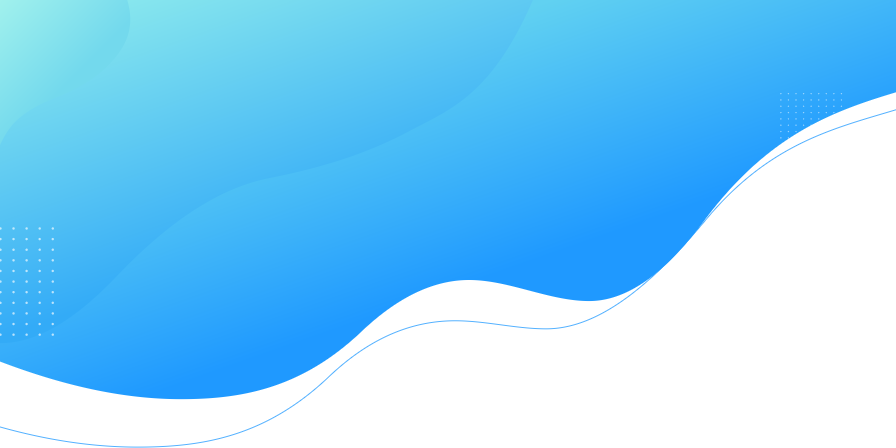
Write a WebGL 1 fragment shader that draws this background.

```glsl
precision highp float;
// Layered blue waves over a white ground, with a thin echo line and two dot grids.
// Each wave is a chain of cubic spans through knots (position, height, slope);
// the layers are tilted linear gradients. Space: x 0..2, y 0..1 measured downward.

uniform vec2 u_resolution;

const vec3 WHITE = vec3(1.0);
const vec3 LINE_BLUE = vec3(0.32, 0.69, 1.0);
const vec3 DEEP_BLUE = vec3(0.12, 0.60, 1.0);
const vec3 SKY_BLUE = vec3(0.38, 0.82, 0.945);
const vec3 MID_BLUE = vec3(0.20, 0.67, 0.97);
const vec3 AQUA = vec3(0.54, 0.91, 0.93);
const vec3 TEAL = vec3(0.45, 0.85, 0.93);
const vec3 MINT = vec3(0.63, 0.945, 0.93);

// Cubic span between two knots: returns (height, slope).
vec2 span(float x, vec3 a, vec3 b) {
  float w = b.x - a.x;
  float t = clamp((x - a.x) / w, 0.0, 1.0);
  float rise = b.y - a.y;
  float m0 = a.z * w;
  float m1 = b.z * w;
  float c2 = 3.0 * rise - 2.0 * m0 - m1;
  float c3 = m0 + m1 - 2.0 * rise;
  return vec2(a.y + t * (m0 + t * (c2 + t * c3)),
              (m0 + t * (2.0 * c2 + 3.0 * t * c3)) / w);
}

// Three joined spans.
vec2 arc(float x, vec3 a, vec3 b, vec3 c, vec3 d) {
  if (x < b.x) return span(x, a, b);
  if (x < c.x) return span(x, b, c);
  return span(x, c, d);
}

// Approximate signed distance to a curve, positive past it.
float curveDistance(float y, vec2 curve) {
  return (y - curve.x) / sqrt(1.0 + curve.y * curve.y);
}

// Smooth coverage of the region where d is negative.
float cover(float d, float pixel) {
  return clamp(0.5 - d / pixel, 0.0, 1.0);
}

vec3 tilted(vec2 p, float tilt, float start, float end, vec3 from, vec3 to) {
  float t = (p.y + tilt * p.x - start) / (end - start);
  return mix(from, to, clamp(t, 0.0, 1.0));
}

// Rectangular grid of round dots.
float dots(vec2 p, vec2 origin, vec2 pitch, vec2 count, float radius, float pixel) {
  vec2 cell = clamp(floor((p - origin) / pitch + 0.5), vec2(0.0), count - 1.0);
  return cover(length(p - origin - cell * pitch) - radius, pixel);
}

vec2 mainEdge(float x) {
  vec3 crest = vec3(1.047, 0.625, 0.0);
  if (x < crest.x)
    return arc(x, vec3(0.0, 0.807, 0.38), vec3(0.404, 0.891, 0.0),
               vec3(0.807, 0.740, -0.95), crest);
  return arc(x, crest, vec3(1.315, 0.672, 0.0),
             vec3(1.570, 0.495, -1.35), vec3(2.0, 0.206, -0.3));
}

vec2 echoEdge(float x) {
  vec3 crest = vec3(1.016, 0.716, 0.0);
  if (x < crest.x)
    return arc(x, vec3(0.0, 0.953, 0.28), vec3(0.307, 0.998, 0.0),
               vec3(0.734, 0.841, -0.95), crest);
  return arc(x, crest, vec3(1.219, 0.734, 0.0),
             vec3(1.576, 0.490, -1.2), vec3(2.0, 0.245, -0.3));
}

vec2 middleEdge(float x) {
  vec3 bend = vec3(0.911, 0.294, -0.53);
  if (x > bend.x) return span(x, bend, vec3(1.21, -0.05, -2.6));
  return arc(x, vec3(0.0, 0.766, 0.0), vec3(0.260, 0.617, -1.05),
             vec3(0.599, 0.398, -0.2), bend);
}

// The corner shape runs down the canvas, so it gives x from y.
vec2 cornerEdge(float y) {
  return arc(y, vec3(0.0, 0.284, 0.3), vec3(0.125, 0.260, -0.8),
             vec3(0.219, 0.122, -2.5), vec3(0.36, -0.02, -0.7));
}

void main() {
  vec2 uv = gl_FragCoord.xy / u_resolution;
  vec2 p = vec2(2.0 * uv.x, 1.0 - uv.y);
  float pixel = 1.0 / u_resolution.y;

  // Blue layers, from back to front
  vec3 blue = tilted(p, 0.35, 0.43, 1.0, SKY_BLUE, DEEP_BLUE);
  vec3 middle = tilted(p, 0.35, 0.08, 0.755, AQUA, MID_BLUE);
  vec3 corner = tilted(p, 1.0, 0.0, 0.34, MINT, TEAL);
  blue = mix(blue, middle, cover(curveDistance(p.y, middleEdge(p.x)), pixel));
  blue = mix(blue, corner, cover(curveDistance(p.x, cornerEdge(p.y)), pixel));

  // Dot grids
  float leftDots = dots(p, vec2(0.001, 0.510), vec2(0.0292, 0.0237),
                        vec2(5.0, 11.0), 0.0026, pixel);
  float rightDots = dots(p, vec2(1.743, 0.209), vec2(0.0169, 0.0141),
                         vec2(9.0, 8.0), 0.0014, pixel);
  blue = mix(blue, WHITE, max(0.65 * leftDots, 0.5 * rightDots));

  // White ground with the thin line, then the blue body above it
  float lineGap = abs(curveDistance(p.y, echoEdge(p.x))) - 0.0011;
  vec3 color = mix(WHITE, LINE_BLUE, cover(lineGap, pixel));
  color = mix(color, blue, cover(curveDistance(p.y, mainEdge(p.x)), pixel));
  gl_FragColor = vec4(color, 1.0);
}
```
